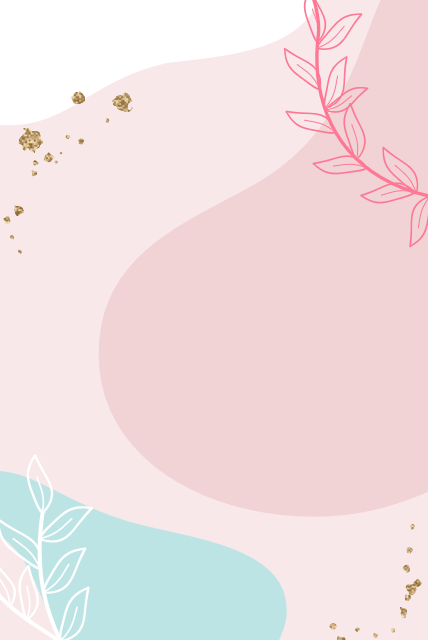
Write a WebGL 1 fragment shader that draws this background.

```glsl
precision highp float;
uniform vec2 u_resolution;

float hash(vec2 p) {
  vec3 q = fract(p.xyx * 0.1031);
  q += dot(q, q.yzx + 33.33);
  return fract((q.x + q.y) * q.z);
}

float noise(vec2 p) {
  vec2 i = floor(p), f = fract(p);
  f *= f * (3.0 - 2.0 * f);
  return mix(mix(hash(i), hash(i + vec2(1, 0)), f.x),
             mix(hash(i + vec2(0, 1)), hash(i + vec2(1, 1)), f.x), f.y);
}

vec2 bezier(vec2 a, vec2 b, vec2 c, vec2 d, float t) {
  float s = 1.0 - t;
  return s * s * s * a + 3.0 * s * t * (s * b + t * c) + t * t * t * d;
}

// Adds a curve to a shape: x is the distance, y the side (-1 inside)
vec2 trace(vec2 shape, vec2 p, vec2 a, vec2 b, vec2 c, vec2 d) {
  vec2 prev = a;
  for (int i = 1; i <= 20; i++) {
    vec2 next = bezier(a, b, c, d, float(i) / 20.0);
    vec2 e = next - prev, w = p - prev;
    shape.x = min(shape.x, length(w - e * clamp(dot(w, e) / dot(e, e), 0.0, 1.0)));
    if ((prev.y > p.y) != (next.y > p.y) && w.x < e.x * w.y / e.y) shape.y = -shape.y;
    prev = next;
  }
  return shape;
}

// Distance to a leaf's outline and midrib; the angle is in degrees
float leaf(vec2 p, vec2 base, float angle, float len, float width) {
  float r = radians(angle);
  vec2 dir = vec2(cos(r), -sin(r)), q = p - base;
  float along = dot(q, dir) / len;
  float u = clamp(along, 0.001, 0.999);
  float v = q.x * dir.y - q.y * dir.x + 0.04 * len * sin(6.0 * u);
  float halfWidth = 3.45 * width * pow(u, 0.8) * (1.0 - u);
  float slope = 3.45 * width / len * (0.8 * pow(u, -0.2) * (1.0 - u) - pow(u, 0.8));
  float edge = abs(abs(v) - halfWidth) / sqrt(1.0 + slope * slope);
  float beyond = (along - u) * len;
  float rib = length(vec2(v, max(u - 0.62, 0.0) * len)) + 0.004;
  return length(vec2(min(edge, rib), beyond));
}

float fleck(vec2 p, vec2 center, float radius) {
  return length(p - center) - radius * (0.45 + 0.9 * noise(p * 24.0));
}

float cover(float d) {
  return clamp(0.5 - d * u_resolution.x / 5.12, 0.0, 1.0);
}

void main() {
  // Canvas is 5.12 wide and 7.68 tall, y runs down from the top
  vec2 p = gl_FragCoord.xy / u_resolution * vec2(5.12, -7.68) + vec2(0.0, 7.68);
  vec2 empty = vec2(9.0, 1.0);
  vec3 color = vec3(0.973, 0.910, 0.914);

  // White corner
  vec2 corner = trace(empty, p, vec2(-0.1, 1.49), vec2(0.8, 1.6), vec2(1.0, 0.98), vec2(2.0, 0.755));
  corner = trace(corner, p, vec2(2.0, 0.755), vec2(2.7, 0.67), vec2(3.65, 0.62), vec2(3.85, -0.1));
  color = mix(color, vec3(1.0), cover(corner.x * corner.y));

  // Rose blob
  vec2 blob = trace(empty, p, vec2(4.6, -0.1), vec2(4.28, 0.55), vec2(4.15, 1.55), vec2(3.1, 2.18));
  blob = trace(blob, p, vec2(3.1, 2.18), vec2(2.3, 2.65), vec2(1.18, 3.0), vec2(1.18, 4.25));
  blob = trace(blob, p, vec2(1.18, 4.25), vec2(1.18, 5.5), vec2(2.45, 6.2), vec2(3.75, 6.2));
  blob = trace(blob, p, vec2(3.75, 6.2), vec2(4.25, 6.2), vec2(4.75, 6.1), vec2(5.4, 5.77));
  blob = trace(blob, p, vec2(5.4, 5.77), vec2(5.4, 4.0), vec2(5.4, 2.0), vec2(5.4, -0.1));
  color = mix(color, vec3(0.945, 0.824, 0.835), cover(blob.x * blob.y));

  // Teal hill
  vec2 hill = trace(empty, p, vec2(-0.05, 5.65), vec2(0.4, 5.66), vec2(0.7, 5.98), vec2(1.45, 6.23));
  hill = trace(hill, p, vec2(1.45, 6.23), vec2(2.1, 6.45), vec2(3.43, 6.5), vec2(3.43, 7.32));
  hill = trace(hill, p, vec2(3.43, 7.32), vec2(3.43, 7.45), vec2(3.4, 7.55), vec2(3.32, 7.72));
  hill = trace(hill, p, vec2(0.74, 7.72), vec2(0.5, 7.3), vec2(0.4, 6.65), vec2(-0.05, 6.4));
  color = mix(color, vec3(0.741, 0.894, 0.894), cover(hill.x * hill.y));

  // White branch with a side shoot
  vec2 a = vec2(0.74, 7.72), b = vec2(0.5, 7.25), c = vec2(0.42, 6.75), d = vec2(0.51, 6.15);
  vec2 e = vec2(0.45, 7.5), f = vec2(0.2, 7.4), g = vec2(-0.1, 7.05);
  float stem = trace(trace(empty, p, a, b, c, d), p, a, e, f, g).x;
  float leaves = min(leaf(p, d, 97.0, 0.69, 0.12), leaf(p, vec2(0.48, 6.82), 130.0, 0.77, 0.12));
  for (int i = 0; i < 3; i++) {
    float k = float(i);
    leaves = min(leaves, leaf(p, bezier(a, b, c, d, 0.02 + 0.4 * k), 62.0 - 16.0 * k, 0.72, 0.12));
    leaves = min(leaves, leaf(p, bezier(a, e, f, g, 0.5 + 0.25 * k), 88.0 + 20.0 * k, 0.64 - 0.1 * k, 0.1));
  }
  color = mix(color, vec3(1.0), cover(min(stem - 0.024, leaves - 0.014)));

  // Pink branch, leaves on both sides
  a = vec2(3.81, 0.4); b = vec2(3.7, 1.25); c = vec2(4.05, 2.1); d = vec2(5.12, 2.35);
  stem = trace(empty, p, a, b, c, d).x;
  stem = trace(vec2(stem, 1.0), p, vec2(3.72, -0.1), vec2(3.78, 0.05), vec2(3.82, 0.25), a).x;
  leaves = min(leaf(p, vec2(3.9, 1.32), 27.0, 0.56, 0.08), leaf(p, vec2(5.14, 2.36), 248.0, 0.64, 0.1));
  for (int i = 0; i < 5; i++) {
    float k = float(i), t = 0.07 + 0.295 * k;
    float angle = 183.0 - 86.0 * pow(1.0 - k / 4.0, 1.7);
    leaves = min(leaves, leaf(p, bezier(a, b, c, d, 0.04 + 0.227 * k), angle, 0.64, 0.1));
    if (i < 4) leaves = min(leaves, leaf(p, bezier(a, b, c, d, t), 30.0 + 100.0 * t, 0.67, 0.1));
  }
  color = mix(color, vec3(0.99, 0.47, 0.58), cover(min(stem - 0.02, leaves - 0.01)));

  // Gold flecks strewn along two arcs
  float gold = min(fleck(p, vec2(0.36, 1.68), 0.13), fleck(p, vec2(1.47, 1.22), 0.11));
  gold = min(gold, fleck(p, vec2(0.93, 1.18), 0.08));
  for (int i = 0; i < 12; i++) {
    float k = float(i), t = (k + 0.5) / 12.0;
    vec2 jitter = vec2(hash(vec2(k, 3.0)), hash(vec2(k, 8.0))) - 0.5;
    float size = 0.015 + 0.045 * hash(vec2(k, 5.0));
    vec2 left = bezier(vec2(1.3, 1.55), vec2(0.6, 1.6), vec2(0.1, 2.1), vec2(0.22, 3.2), t);
    vec2 right = bezier(vec2(3.8, 7.6), vec2(4.8, 7.65), vec2(5.15, 7.2), vec2(4.88, 6.25), t);
    gold = min(gold, fleck(p, left + 0.3 * jitter, size));
    gold = min(gold, fleck(p, right + 0.25 * jitter, size + 0.01));
  }
  vec3 foil = mix(vec3(0.52, 0.38, 0.18), vec3(0.98, 0.89, 0.72), noise(p * 48.0));
  gl_FragColor = vec4(mix(color, foil, cover(gold)), 1.0);
}
```
